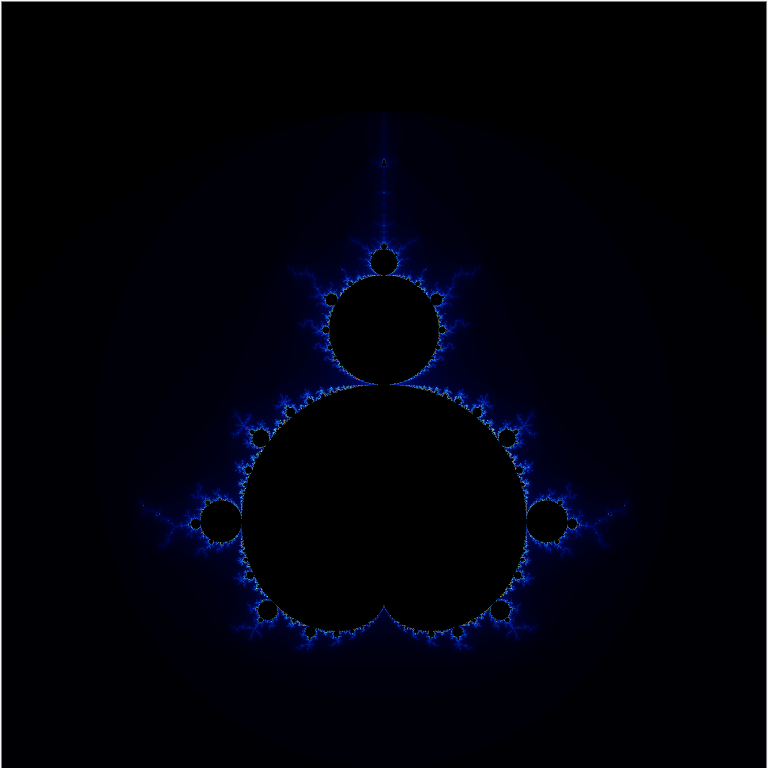
A WebGL 2 fragment shader for this background:

```glsl
#version 300 es
precision highp float;
// Upright Mandelbrot set with a faint blue escape-time halo and a thin pale frame.

uniform vec2 u_resolution;
out vec4 outColor;

const float SPAN = 3.51;             // width of the view in the complex plane
const float CENTER_REAL = -0.753;    // real value at the canvas center
const int MAX_STEPS = 500;
const float ESCAPE_RADIUS = 2.0;
const int SAMPLES = 2;               // supersampling per axis
const float FRAME_WIDTH = 1.0 / 512.0;
const vec3 FRAME_COLOR = vec3(0.97);
const vec3 RAMP_GAIN = vec3(9.0, 15.0, 8.5);

// Closed-form test for the main cardioid and the round bulb above it.
bool insideMainBody(vec2 c) {
    float x = c.x - 0.25;
    float q = dot(vec2(x, c.y), vec2(x, c.y));
    vec2 bulb = c + vec2(1.0, 0.0);
    return q * (q + x) < 0.25 * c.y * c.y || dot(bulb, bulb) < 0.0625;
}

// Fraction of the step limit used before escape; zero inside the set.
float escapeTime(vec2 c) {
    if (insideMainBody(c)) return 0.0;
    vec2 z = c;
    for (int i = 0; i < MAX_STEPS; i++) {
        if (dot(z, z) > ESCAPE_RADIUS * ESCAPE_RADIUS) {
            return float(i) / float(MAX_STEPS);
        }
        z = vec2(z.x * z.x - z.y * z.y, 2.0 * z.x * z.y) + c;
    }
    return 0.0;
}

// Polynomial ramp: black, blue, teal, then warm tones.
vec3 escapeColor(float t) {
    float s = 1.0 - t;
    return RAMP_GAIN * vec3(s * t * t * t, s * s * t * t, s * s * s * t);
}

// Quarter turn, so that the negative real axis points up.
vec2 canvasToPlane(vec2 uv) {
    vec2 p = (uv - 0.5) * SPAN;
    return vec2(CENTER_REAL - p.y, p.x);
}

// Frame along the left, right and top edges.
float frameMask(vec2 uv, float pixel) {
    float edge = min(min(uv.x, 1.0 - uv.x), 1.0 - uv.y);
    return clamp((FRAME_WIDTH - edge) / pixel + 0.5, 0.0, 1.0);
}

void main() {
    vec2 pixel = 1.0 / u_resolution;
    vec2 uv = gl_FragCoord.xy * pixel;

    // Average the fractal over a small grid of samples.
    vec3 color = vec3(0.0);
    for (int j = 0; j < SAMPLES; j++) {
        for (int i = 0; i < SAMPLES; i++) {
            vec2 offset = (vec2(i, j) + 0.5) / float(SAMPLES) - 0.5;
            color += escapeColor(escapeTime(canvasToPlane(uv + offset * pixel)));
        }
    }
    color /= float(SAMPLES * SAMPLES);

    color = mix(color, FRAME_COLOR, frameMask(uv, pixel.x));
    outColor = vec4(color, 1.0);
}
```
